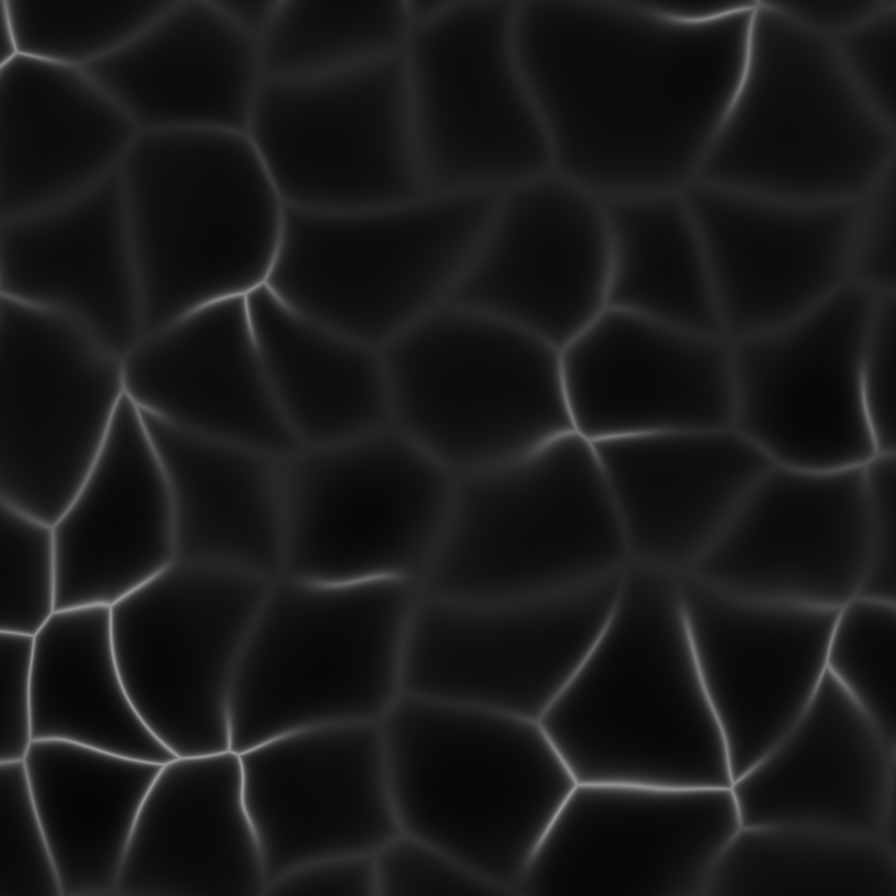
This texture is drawn by a three.js fragment shader. Its source:

```glsl
varying vec2 vUv;

const float CELLS = 6.2;
const float JITTER = 0.72;
const float CORNER_POWER = 3.0;
const float SHARP_WIDTH = 0.0025;
const float SOFT_WIDTH = 0.0155;
const float SHARP_GLOW = 0.0015;
const float SOFT_GLOW = 0.0022;

vec2 hash2(vec2 p) {
  vec3 q = fract(p.xyx * vec3(0.1031, 0.1030, 0.0973));
  q += dot(q, q.yzx + 33.33);
  return fract((q.xx + q.yz) * q.zy);
}

// Smooth value noise with two independent channels
vec2 noise2(vec2 p) {
  vec2 cell = floor(p);
  vec2 f = fract(p);
  vec2 u = f * f * f * (f * (f * 6.0 - 15.0) + 10.0);
  vec2 low = mix(hash2(cell), hash2(cell + vec2(1.0, 0.0)), u.x);
  vec2 high = mix(hash2(cell + vec2(0.0, 1.0)), hash2(cell + 1.0), u.x);
  return mix(low, high, u.y);
}

vec2 warp(vec2 p, float frequency, float amount) {
  return p + amount * (noise2(p * frequency + 41.0) - 0.5);
}

vec2 seedPoint(vec2 cell, float jitter) {
  return cell + 0.5 + jitter * (hash2(cell + 17.0) - 0.5);
}

// Distance to the cell walls, blended so that corners become round
float wallDistance(vec2 p, float jitter, float power) {
  vec2 home = floor(p);
  vec2 nearest = vec2(0.0);
  vec2 nearestCell = home;
  float best = 100.0;
  for (int y = -1; y <= 1; y++) {
    for (int x = -1; x <= 1; x++) {
      vec2 cell = home + vec2(float(x), float(y));
      vec2 offset = seedPoint(cell, jitter) - p;
      float d = dot(offset, offset);
      if (d < best) {
        best = d;
        nearest = offset;
        nearestCell = cell;
      }
    }
  }

  float total = 0.0;
  for (int y = -2; y <= 2; y++) {
    for (int x = -2; x <= 2; x++) {
      if (x == 0 && y == 0) continue;
      vec2 cell = nearestCell + vec2(float(x), float(y));
      vec2 offset = seedPoint(cell, jitter) - p;
      float d = dot(0.5 * (nearest + offset), normalize(offset - nearest));
      total += pow(max(d, 0.001), -power);
    }
  }
  return pow(total, -1.0 / power);
}

// Thin walls are bright, wide walls are dim and blurred
float filament(float d, float width, float glow) {
  return glow / length(vec2(d, width));
}

void main() {
  vec2 p = warp(vUv, 5.0, 0.07);
  p = warp(p, 11.0, 0.026);
  float d = wallDistance(p * CELLS, JITTER, CORNER_POWER) / CELLS;

  // Focus drifts along the walls
  float focus = mix(noise2(vUv * 7.5 + 7.0).x, noise2(vUv * 4.0 + 23.0).y, 0.25);
  float blur = smoothstep(0.12, 0.64, focus);
  float width = SHARP_WIDTH * pow(SOFT_WIDTH / SHARP_WIDTH, blur);
  float glow = mix(SHARP_GLOW, SOFT_GLOW, blur);

  float haze = mix(-0.012, -0.002, blur);
  float mottle = 0.016 * (noise2(vUv * 9.0 + 3.0).y - 0.5);
  float light = filament(d, width, glow) + haze + mottle;
  gl_FragColor = vec4(vec3(clamp(light, 0.01, 1.0)), 1.0);
}
```
